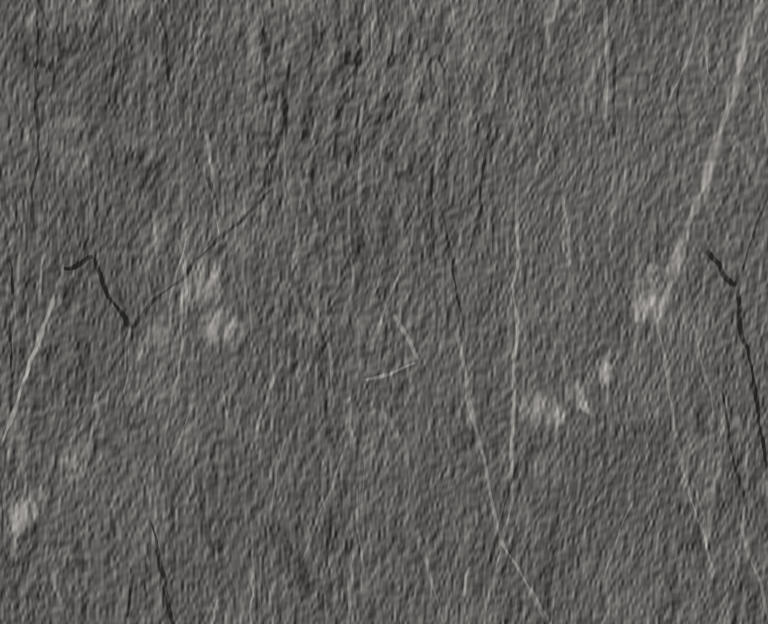
Write a Shadertoy shader that draws this texture.

```glsl
// Dark grey slate: side-lit, upright stretched noise makes the split grain.
// Pale mineral veins, cloudy smears and dark cracks are wobbling strokes,
// a few placed by hand; hairlines come from hashes and noise contours.

const vec3 SLATE_TINT = vec3(1.02, 1.0, 0.975);
const float BASE_GREY = 0.360;
const float GRAIN_CONTRAST = 0.19;
const float TONE_CONTRAST = 0.06;
const float VEIN_LIGHT = 0.22;
const float SMEAR_LIGHT = 0.21;
const float CRACK_DARK = 0.19;
const float HAIR_LIGHT = 0.11;
const float HAIR_DARK = 0.11;
const float THREAD_LIGHT = 0.07;
const int HAIR_COUNT = 72;

// Strokes as start and end, in units of the canvas height
const vec4 VEINS[9] = vec4[9](
    vec4(1.22, 1.02, 1.14, 0.74), vec4(1.145, 0.76, 1.05, 0.47),
    vec4(0.00, 0.28, 0.09, 0.53), vec4(0.73, 0.48, 0.80, 0.13),
    vec4(0.80, 0.14, 0.89, -0.02), vec4(0.63, 0.50, 0.67, 0.42),
    vec4(0.67, 0.42, 0.58, 0.39), vec4(0.97, 1.00, 0.97, 0.79),
    vec4(0.83, 0.72, 0.82, 0.18));
const vec4 CRACKS[11] = vec4[11](
    vec4(0.10, 0.57, 0.15, 0.59), vec4(0.15, 0.59, 0.21, 0.47),
    vec4(1.13, 0.60, 1.18, 0.54), vec4(1.18, 0.54, 1.23, 0.24),
    vec4(0.24, 0.17, 0.28, -0.02), vec4(0.21, 0.47, 0.31, 0.58),
    vec4(0.31, 0.58, 0.44, 0.70), vec4(0.06, 1.00, 0.05, 0.62),
    vec4(0.79, 0.83, 0.75, 0.57), vec4(0.42, 1.00, 0.43, 0.80),
    vec4(0.43, 0.69, 0.46, 0.86));
const vec4 SMEARS[8] = vec4[8](
    vec4(-0.01, 0.10, 0.14, 0.31), vec4(0.20, 0.40, 0.35, 0.57),
    vec4(0.33, 0.56, 0.44, 0.69), vec4(0.93, 0.34, 0.98, 0.42),
    vec4(1.02, 0.48, 1.05, 0.58), vec4(0.82, 0.35, 0.91, 0.33),
    vec4(1.20, 0.13, 1.24, 0.23), vec4(0.32, 0.49, 0.39, 0.46));

float hash(vec2 p) {
    return fract(sin(dot(p, vec2(127.1, 311.7))) * 43758.5);
}

float noise(vec2 p) {
    vec2 i = floor(p), f = fract(p);
    f = f * f * (3.0 - 2.0 * f);
    return mix(mix(hash(i), hash(i + vec2(1, 0)), f.x),
               mix(hash(i + vec2(0, 1)), hash(i + vec2(1, 1)), f.x), f.y);
}

float fbm(vec2 p) {
    float sum = 0.0, weight = 0.5;
    for (int i = 0; i < 4; i++) {
        sum += weight * noise(p);
        p = p * 2.03 + 17.3;
        weight *= 0.5;
    }
    return sum / 0.9375;
}

// Difference of noise to the left and right: a surface lit from the side
float relief(vec2 p) {
    vec2 shift = vec2(0.34, -0.14);
    return noise(p + shift) - noise(p - shift);
}

// Thin line where noise crosses its middle, kept only in some places
float thread(vec2 p, float width) {
    float line = 1.0 - smoothstep(0.2 * width, width, abs(noise(p) - 0.5));
    return line * smoothstep(0.5, 0.72, noise(p * vec2(0.5, 0.9) + 70.0));
}

// Soft line from s.xy to s.zw that wanders and varies in width
float stroke(vec2 p, vec4 s, float width, float wobble, float seed) {
    vec2 span = s.zw - s.xy, q = p - s.xy;
    float len = length(span);
    vec2 dir = span / len;
    float along = dot(q, dir) / len;
    if (along < 0.0 || along > 1.0) return 0.0;
    float wander = noise(vec2(along * len * 16.0, seed * 7.3)) - 0.5;
    wander += 0.3 * (noise(vec2(along * len * 60.0, seed * 3.1)) - 0.5);
    float across = q.x * dir.y - q.y * dir.x;
    across += wobble * wander * 4.0 * along * (1.0 - along);
    width *= 0.5 + noise(vec2(along * len * 35.0, seed + 40.0));
    float ends = smoothstep(0.0, 0.08, along) * smoothstep(1.0, 0.92, along);
    return ends * (1.0 - smoothstep(0.3 * width, width, abs(across)));
}

void mainImage(out vec4 fragColor, in vec2 fragCoord) {
    vec2 p = fragCoord / iResolution.y;

    // Fine upright grain, rougher in the top middle
    float fold = fbm(p * 3.0 + 5.0);
    vec2 g = p + vec2(0.035 * fold + 0.005 * noise(p * 14.0), 0.0);
    g.x -= 0.05 * g.y;
    float rough = 0.6 * smoothstep(0.4, 0.75, noise(p * 3.5 + 2.0));
    rough = max(rough, 1.0 - smoothstep(0.1, 0.3, length(p - vec2(0.56, 0.85))));
    float grain = 1.1 * relief(g * vec2(225.0, 105.0));
    grain += 0.65 * relief(g * vec2(130.0, 50.0) + 9.0);
    grain += mix(0.05, 0.6, rough) * relief(g * vec2(75.0, 28.0) + 31.0);

    // Slow tone, faint folded bands and dark pits
    float grey = BASE_GREY + GRAIN_CONTRAST * grain;
    grey += TONE_CONTRAST * (fbm(p * vec2(7.0, 4.0) + 3.0) - 0.5);
    grey += 0.03 * (noise(g * vec2(45.0, 5.0)) - 0.5);
    float bandZone = 1.0 - smoothstep(0.15, 0.4, length(p - vec2(0.25, 0.8)));
    grey += 0.012 * bandZone * sin(75.0 * fold + 20.0 * p.x);
    float pits = smoothstep(0.7, 0.85, noise(g * vec2(95.0, 32.0) + 60.0));
    grey -= 0.09 * pits * rough;

    // Contour threads follow the grain
    vec2 bent = g + 0.006 * vec2(noise(p * 40.0), 0.0);
    grey += THREAD_LIGHT * thread(bent * vec2(26.0, 4.5) + 11.0, 0.06);
    grey -= THREAD_LIGHT * thread(bent * vec2(22.0, 5.0) + 47.0, 0.05);

    // Scattered hairlines, mostly upright, two light to each dark
    for (int i = 0; i < HAIR_COUNT; i++) {
        float id = float(i) + 1.0;
        vec2 start = vec2(1.3 * hash(vec2(id, 1.0)), 1.15 * hash(vec2(id, 2.0)));
        float len = mix(0.05, 0.22, hash(vec2(id, 3.0)));
        float lean = mix(-0.3, 0.4, hash(vec2(id, 4.0)));
        vec4 hair = vec4(start, start - len * vec2(lean, 1.0));
        float mask = stroke(p, hair, 0.0035, 0.012, id);
        grey += mask * (i % 3 == 0 ? -HAIR_DARK : HAIR_LIGHT);
    }

    // Pale smears, broken up by streaks
    float streaks = smoothstep(0.3, 0.7, noise(g * vec2(120.0, 28.0) + 80.0));
    float clouds = smoothstep(0.3, 0.6, fbm(p * 22.0));
    for (int i = 0; i < 8; i++) {
        float smear = stroke(p, SMEARS[i], 0.030, 0.03, float(i) + 90.0);
        float strength = i == 1 || i == 2 ? 0.7 : 1.0;
        grey += SMEAR_LIGHT * strength * smear * clouds * mix(0.25, 1.0, streaks);
    }
    float haze = smoothstep(0.58, 0.72, fbm(p * 8.0 + 24.0));
    grey += 0.06 * haze * mix(0.2, 1.0, streaks);

    // Main veins and cracks
    for (int i = 0; i < 9; i++) {
        float width = i < 2 ? 0.010 : 0.0045;
        float vein = stroke(p, VEINS[i], width, 0.010, float(i) + 120.0);
        float split = i < 2 ? mix(0.6, 1.0, streaks) : 1.0;
        grey += VEIN_LIGHT * vein * split * (i < 3 ? 1.0 : 0.65);
    }
    for (int i = 0; i < 11; i++) {
        float crack = stroke(p, CRACKS[i], 0.0045, 0.018, float(i) + 150.0);
        grey -= CRACK_DARK * crack * (i < 5 ? 1.0 : 0.65);
    }

    fragColor = vec4(clamp(grey, 0.14, 0.72) * SLATE_TINT, 1.0);
}
```
